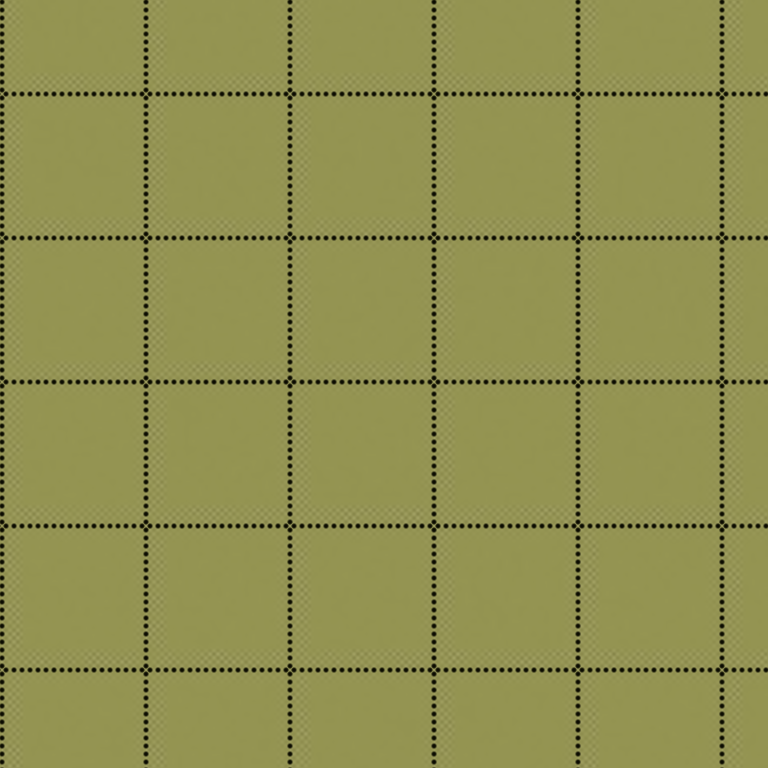
This pattern is drawn by a three.js fragment shader. Its source:

```glsl
// Olive cloth with a grid of dotted black lines, edged by faint checkered grain.
varying vec2 vUv;

float hash(vec2 cell) {
  vec3 h = fract(vec3(cell.xyx) * 0.1031);
  h += dot(h, h.yzx + 33.33);
  return fract((h.x + h.y) * h.z);
}

float valueNoise(vec2 p) {
  vec2 cell = floor(p);
  vec2 f = fract(p);
  f = f * f * (3.0 - 2.0 * f);
  float low = mix(hash(cell), hash(cell + vec2(1.0, 0.0)), f.x);
  float high = mix(hash(cell + vec2(0.0, 1.0)), hash(cell + vec2(1.0)), f.x);
  return mix(low, high, f.y);
}

// Strength of the grain beside a line: wide on the positive side, narrow on the other
float fringe(float offset) {
  return offset > 0.0 ? 1.0 - smoothstep(3.8, 6.2, offset)
                      : 0.45 * (1.0 - smoothstep(1.5, 4.5, -offset));
}

void main() {
  // 192 stitches per side, one line every 36 stitches
  vec2 stitch = vUv * 192.0;
  vec2 fromLine = mod(stitch - vec2(0.5, 24.5) + 18.0, 36.0) - 18.0;

  // Grain: a soft checker of single stitches, uneven along the lines
  vec2 wave = cos(3.14159 * fromLine);
  float edge = max(fringe(fromLine.x), fringe(fromLine.y));
  float wear = edge * (0.35 + 1.0 * valueNoise(stitch * 0.45));
  float grain = wave.x * wave.y * wear;
  vec3 color = vec3(0.58, 0.58, 0.32);
  color += grain * vec3(0.042, 0.042, 0.04) + wear * vec3(0.0, -0.003, 0.014);

  // Very faint mottling of the open cloth
  color += 0.006 * (valueNoise(stitch * 0.6 + 40.0) - 0.5);

  // Dots on every second stitch, leaving a gap where lines cross
  vec2 fromDot = mod(fromLine, 2.0) - 1.0;
  float dotDistance = min(length(vec2(fromLine.x, fromDot.y)),
                          length(vec2(fromDot.x, fromLine.y)));
  float ink = 1.0 - smoothstep(0.25, 0.9, dotDistance);
  color = mix(color, vec3(0.04, 0.04, 0.0), ink);

  gl_FragColor = vec4(color, 1.0);
}
```
